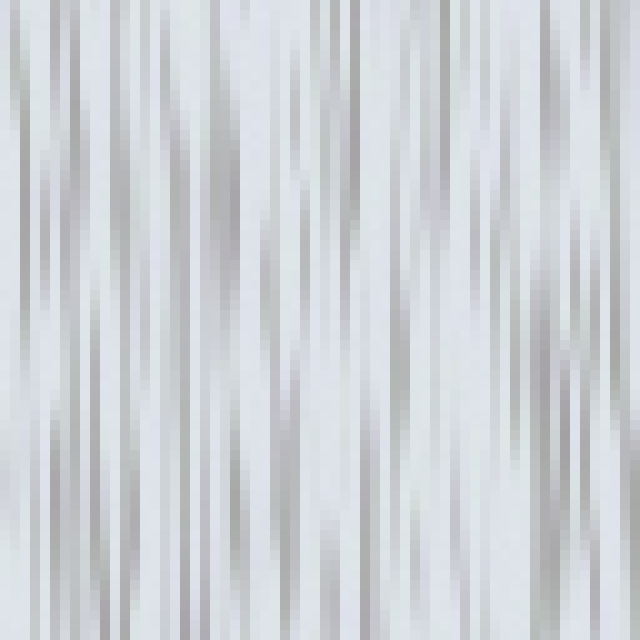
Reproduce this pattern procedurally as a Shadertoy shader.

```glsl
// Pale brushed streaks: soft vertical grey grain on a 64 by 64 grid of square cells.

const float CELLS = 64.0;               // cells across and down
const float STREAK_LENGTH = 15.0;       // cells between knots along a streak
const vec2 PATCH_SIZE = vec2(4.5, 16.0); // broad worn zones, in cells
const float PATCH_WEIGHT = 0.3;         // share of broad zones in the wear
const vec2 WEAR_RANGE = vec2(0.37, 1.03);
const vec3 LIGHT = vec3(0.870, 0.892, 0.912);
const vec3 DARK = vec3(0.635, 0.630, 0.630);
const vec3 GREEN_TINT = vec3(-0.004, 0.010, -0.008);
const vec3 LAVENDER_TINT = vec3(0.004, -0.008, 0.014);
const vec2 TINT_SIZE = vec2(1.6, 6.0);  // tint drift, in cells
const float GRAIN = 0.008;              // brightness change per cell
const int TAPS = 2;                     // edge smoothing samples per axis

float hash(vec2 p) {
    vec3 q = fract(p.xyx * vec3(0.1031, 0.1030, 0.0973));
    q += dot(q, q.yzx + 33.33);
    return fract((q.x + q.y) * q.z);
}

float valueNoise(vec2 p) {
    vec2 knot = floor(p);
    vec2 f = fract(p);
    f = f * f * (3.0 - 2.0 * f);
    float low = mix(hash(knot), hash(knot + vec2(1.0, 0.0)), f.x);
    float high = mix(hash(knot + vec2(0.0, 1.0)), hash(knot + 1.0), f.x);
    return mix(low, high, f.y);
}

// Independent noise along each column, with its own phase
float streakNoise(vec2 cell) {
    float phase = hash(vec2(cell.x, 71.0));
    float y = cell.y / STREAK_LENGTH + phase;
    float knot = floor(y);
    float column = cell.x + 19.0;
    return mix(hash(vec2(column, knot + 7.0)),
               hash(vec2(column, knot + 8.0)),
               smoothstep(0.0, 1.0, y - knot));
}

vec3 cellColor(vec2 cell) {
    // Wear: single streaks gathered into broad zones
    float zone = valueNoise(cell / PATCH_SIZE + 41.3);
    float wear = mix(streakNoise(cell), zone, PATCH_WEIGHT);
    vec3 color = mix(LIGHT, DARK, smoothstep(WEAR_RANGE.x, WEAR_RANGE.y, wear));

    // Faint drifting tint and grain
    float tint = valueNoise(cell / TINT_SIZE + 113.7);
    color += mix(GREEN_TINT, LAVENDER_TINT, tint);
    return color + GRAIN * (hash(cell + 211.0) - 0.5);
}

void mainImage(out vec4 fragColor, in vec2 fragCoord) {
    vec3 sum = vec3(0.0);
    for (int j = 0; j < TAPS; j++) {
        for (int i = 0; i < TAPS; i++) {
            vec2 offset = (vec2(i, j) + 0.5) / float(TAPS) - 0.5;
            vec2 uv = (fragCoord + offset) / iResolution.y;
            sum += cellColor(floor(uv * CELLS));
        }
    }
    fragColor = vec4(sum / float(TAPS * TAPS), 1.0);
}
```
